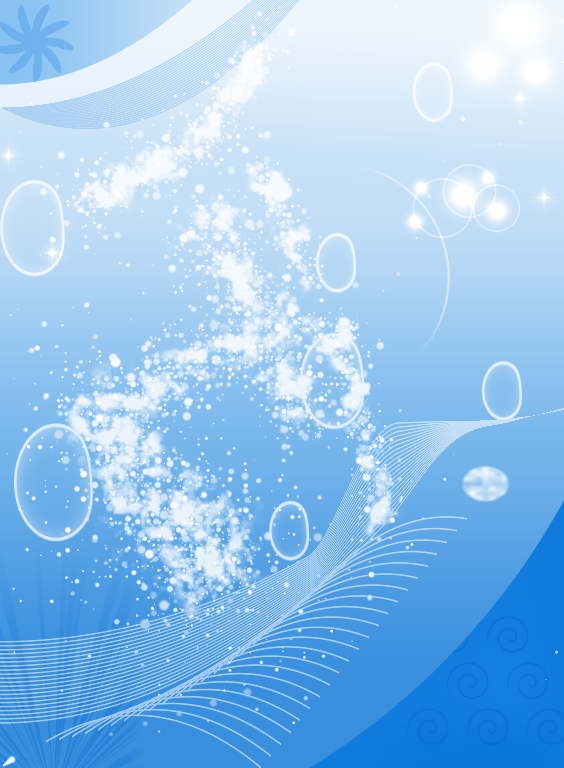
Give the GLSL for this background, as a Shadertoy shader.

```glsl
// Blue water backdrop: splash, bubbles, line meshes, sparkles and a dark corner.
#define DEEP vec3(.04, .46, .84)
#define LOW vec3(.22, .56, .87)
#define MID vec3(.50, .735, .93)
#define HIGH vec3(.77, .875, .965)
#define TOP vec3(.93, .965, .99)
#define MESH_LINES 21.0
#define FAN_LINES 22.0

// Splash arms (start, end) and widths
const vec4 ARMS[10] = vec4[10](
    vec4(.22, .33, .27, .27), vec4(.13, .45, .33, .57), vec4(.35, .57, .28, .70),
    vec4(.34, .78, .40, .64), vec4(.34, .56, .39, .47), vec4(.12, .74, .27, .82),
    vec4(.44, .57, .50, .33), vec4(.13, .47, .20, .34), vec4(.27, .82, .335, .93),
    vec4(.33, .60, .45, .56));
const float WIDTHS[10] = float[10](.06, .03, .034, .012, .03, .022, .014, .04, .02, .015);
// Centre and radius
const vec3 BUBBLES[7] = vec3[7](
    vec3(.045, .703, .043), vec3(.073, .372, .053), vec3(.435, .504, .043), vec3(.439, .658, .026),
    vec3(.565, .880, .026), vec3(.655, .491, .026), vec3(.378, .309, .026));
const vec3 GLOWS[8] = vec3[8](
    vec3(.676, .967, .037), vec3(.630, .915, .027), vec3(.698, .906, .023), vec3(.603, .746, .023),
    vec3(.647, .725, .016), vec3(.548, .755, .01), vec3(.54, .711, .011), vec3(.635, .768, .01));
const vec2 STARS[4] = vec2[4](vec2(.708, .743), vec2(.011, .798), vec2(.068, .671), vec2(.677, .872));

float hash(vec2 c) { return fract(sin(dot(c, vec2(127.1, 311.7))) * 43758.5); }
float noise(vec2 p) {
    vec2 i = floor(p), f = fract(p), e = vec2(1, 0);
    f *= f * (3.0 - 2.0 * f);
    return mix(mix(hash(i), hash(i + e), f.x), mix(hash(i + e.yx), hash(i + e.xx), f.x), f.y);
}
float fbm(vec2 p) {
    float sum = 0.0;
    for (float amp = .5; amp > .06; amp *= .5) { sum += amp * noise(p); p = p * 2.03 + 7.1; }
    return sum;
}
float stroke(float d, float w) { return 1.0 - smoothstep(w * .4, w + .8 / iResolution.y, abs(d)); }
float edge(float d) { return smoothstep(-.75, .75, d * iResolution.y); }
float splash(vec2 p) {
    float sum = 0.0;
    for (int i = 0; i < 10; i++) {
        vec2 ab = ARMS[i].zw - ARMS[i].xy, v = p - ARMS[i].xy;
        float d = length(v - ab * clamp(dot(v, ab) / dot(ab, ab), 0.0, 1.0)) / WIDTHS[i];
        sum = max(sum, .8 * exp(-d * d) + .2 * exp(-.2 * d * d));
    }
    return sum;
}
// One drop per grid cell, kept where the splash is dense
float drops(vec2 p, float size) {
    vec2 cell = floor(p / size), rnd = vec2(hash(cell + 3.1), hash(cell + 8.7));
    float d = length(fract(p / size) - mix(vec2(.3), vec2(.7), rnd)) - mix(.1, .3, hash(cell + 5.3));
    float keep = step(hash(cell), .8 * splash((cell + .5) * size));
    return keep * (1.0 - smoothstep(-.12, .08, d)) * mix(.4, 1.0, rnd.x);
}
// Lines spread evenly between two heights
float mesh(float y, float a, float b) {
    float t = (y - a) / (b - a + 1e-4), gap = abs(b - a) / MESH_LINES;
    return stroke((fract(t * MESH_LINES) - .5) * gap, .0006) * step(0.0, t) * step(t, 1.0);
}
// Arched lines leaving a curved spine
float fan(vec2 p) {
    float sum = 0.0;
    for (float t = 0.0; t <= 1.0; t += 1.0 / FAN_LINES) {
        float sx = mix(.06, .43, t), bulge = mix(.2, .12, t);
        vec2 s = vec2(sx, .03 + 1.2 * sx * sx), span = mix(vec2(.34, 0), vec2(.62, .34), t) - s;
        float u = (p.x - s.x) / span.x, slope = (span.y + bulge * (1.0 - 2.0 * u)) / span.x;
        float d = (p.y - s.y - span.y * u - bulge * u * (1.0 - u)) / sqrt(1.0 + slope * slope);
        sum = max(sum, stroke(d, .0007) * step(0.0, u) * step(u, 1.0));
    }
    return sum;
}

void mainImage(out vec4 fragColor, in vec2 fragCoord) {
    vec2 p = fragCoord / iResolution.xy * vec2(.734, 1);
    float x = p.x, y = p.y, x2 = x * x;
    // Sky to water
    vec3 col = mix(LOW, MID, smoothstep(.08, .52, y));
    col = mix(col, HIGH, smoothstep(.42, .76, y));
    col = mix(col, TOP, smoothstep(.74, 1.0, y + .06 * (x - .4)));
    // Dark corner with curls, rays at lower left
    float corner = edge(length(p - vec2(-.086, .796)) - .934);
    col = mix(col, DEEP + .04 * noise(p * 9.0), corner);
    for (float k = 0.0; k < 7.0; k++) {
        vec2 v = p - vec2(.56 + .026 * k, .05 + .06 * mod(k * 2.0, 3.0));
        float d = length(v) / .03, turn = fract(d * 2.0 - atan(v.y, v.x) / 6.2832) - .5;
        col = mix(col, vec3(.02, .4, .78), .4 * stroke(turn * .015, .001) * step(d, 1.0) * corner);
    }
    float rays = smoothstep(.4, .8, noise(vec2(atan(x - .07, y + .04) * 45.0, 2)));
    col = mix(col, vec3(.08, .45, .82), .45 * rays * smoothstep(.32, .05, y) * smoothstep(.19, .16, x));
    // Upper left swoosh, petals and mesh
    float bandTop = .89 + 1.76 * x2, bandLow = .86 + 1.3 * x2;
    col = mix(col, TOP, .7 * edge(y - bandLow));
    col = mix(col, mix(vec3(.53, .76, .95), HIGH, smoothstep(0.0, .28, x)), edge(y - bandTop));
    vec2 petal = p - vec2(.045, .945);
    float lobes = .034 + .018 * sin(atan(petal.y, petal.x) * 9.0 + length(petal) * 60.0);
    col = mix(col, vec3(.36, .65, .92), .6 - .6 * edge(length(petal) - lobes));
    col = mix(col, vec3(.45, .69, .92), .4 * mesh(y, bandLow, .86 - .5 * x + 2.2 * x2));
    // Lower meshes
    float upper = mix(.167 + .68 * x2, .452 + .8 * pow(max(x - .6, 0.0), 2.0), smoothstep(.4, .52, x));
    float lower = mix(.056 + 1.03 * x2, .278 + .26 * x, smoothstep(.5, .66, x));
    float light = .55 * max(mesh(y, upper, lower), fan(p));
    // Splash mist and drops
    float dense = splash(p + .03 * (noise(p * 40.0) - .5));
    light = max(light, .85 * smoothstep(.55, .88, fbm(p * 65.0) + .3 * dense) * smoothstep(.12, .7, dense));
    for (float size = .007; size < .024; size += .0031) light = max(light, drops(p, size));
    // Bubbles flattened on the right
    for (int i = 0; i < 7; i++) {
        float r = BUBBLES[i].z;
        vec2 q = (p - BUBBLES[i].xy) / r / vec2(1, 1.4);
        vec2 side = exp(9.0 * min(vec2(length(q) - 1.0, q.x + .12 * q.y - .9), 1.0));
        float d = log(side.x + side.y) / 9.0;
        float shine = .35 * exp(min(d, 0.0) * 6.0) * (1.0 - edge(d * r));
        light = max(light, max(.75 * stroke(d * r, .0017), shine));
    }
    // Pearl, crescent and rings
    vec2 q = (p - vec2(.632, .37)) / vec2(.033, .025), arc = p - vec2(.436, .639);
    float gloss = .9 - .45 * noise(q * 4.0) - .3 * exp(-pow(q.y * 5.0, 2.0));
    light = max(light, gloss * (1.0 - smoothstep(.8, 1.0, length(q))));
    float sweep = atan(arc.y, arc.x);
    light += .5 * stroke(length(arc) - .148, .0013) * smoothstep(-.85, -.1, sweep) * smoothstep(1.4, .9, sweep);
    for (float k = 0.0; k < 3.0; k++)
        light += .4 * stroke(length(p - vec2(.576 + .035 * k, .729 + .022 * mod(k, 2.0))) - .038 + .004 * k, .0009);
    // Glows and stars
    for (int i = 0; i < 8; i++) light += 1.5 * exp(-1.4 * pow(length(p - GLOWS[i].xy) / GLOWS[i].z, 2.0));
    for (int i = 0; i < 4; i++) {
        vec2 s = abs(p - STARS[i]);
        light += exp(-s.x * 150.0 - s.y * 900.0) + exp(-s.y * 150.0 - s.x * 900.0) + exp(-length(s) * 180.0);
    }
    fragColor = vec4(mix(col, vec3(1), clamp(light, 0.0, 1.0)), 1);
}
```
